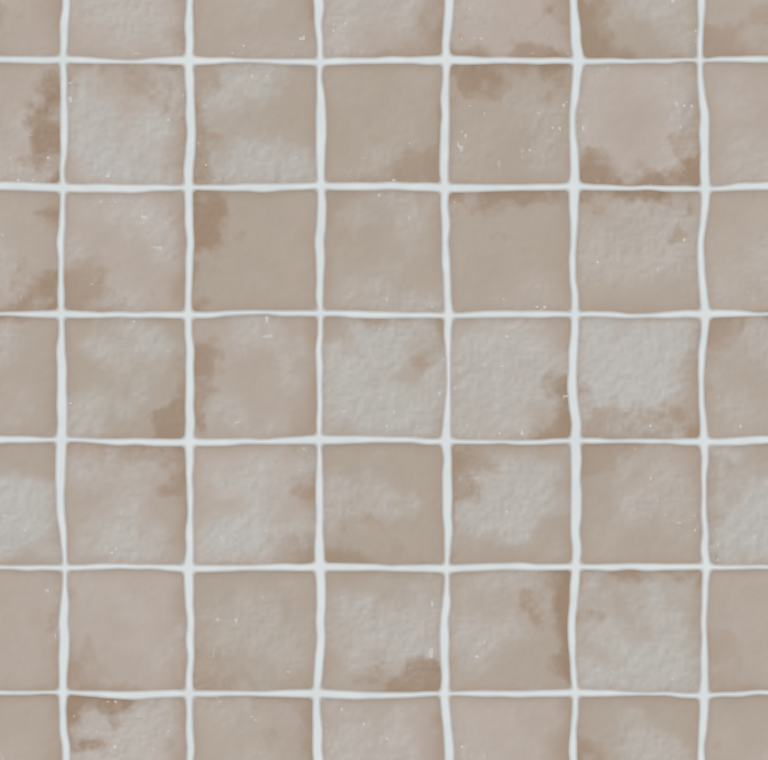
Write a Shadertoy shader that draws this texture.

```glsl
// Square handmade clay tiles with brown stains and uneven pale grout, seamless.

const float CELLS = 6.0;                      // tiles across and down
const vec2 GRID_SHIFT = vec2(0.508, 0.48);    // grid offset, in tiles
const vec2 HALF_WIDTH = vec2(0.034, 0.028);   // grout half width, in tiles
const vec2 WANDER = vec2(0.055, 0.035);       // sideways drift of the joints
const float SOFTNESS = 0.010;                 // blur of the joint edge
const float RELIEF = 0.055;                   // strength of surface bumps

const vec3 GROUT = vec3(0.845, 0.865, 0.87);
const vec3 GROUT_SHADE = vec3(0.75, 0.755, 0.75);
const vec3 SAND = vec3(0.685, 0.637, 0.588);
const vec3 ROSE = vec3(0.722, 0.677, 0.643);
const vec3 PALE = vec3(0.735, 0.728, 0.712);
const vec3 BROWN = vec3(0.585, 0.49, 0.405);

float hash(vec3 p) {
    p = fract(p * 0.1031);
    p += dot(p, p.zyx + 31.32);
    return fract((p.x + p.y) * p.z);
}

// Value noise that wraps after a whole number of lattice steps
float noise(vec2 p, float period, float seed) {
    vec2 i = floor(p), f = fract(p);
    f = f * f * (3.0 - 2.0 * f);
    vec2 a = mod(i, period), b = mod(i + 1.0, period);
    return mix(mix(hash(vec3(a, seed)), hash(vec3(b.x, a.y, seed)), f.x),
               mix(hash(vec3(a.x, b.y, seed)), hash(vec3(b, seed)), f.x), f.y);
}

// Layered noise over grid coordinates; frequency is a whole number per tile
float fbm(vec2 g, float frequency, float seed) {
    float sum = 0.0, weight = 0.5;
    for (int k = 0; k < 4; k++) {
        sum += weight * noise(g * frequency, CELLS * frequency, seed + float(k));
        frequency *= 2.0;
        weight *= 0.5;
    }
    return sum / 0.9375;
}

// Drift along one joint, 0 to 1
float drift(float along, float seed) {
    return 0.75 * noise(vec2(along * 2.0, 0.0), CELLS * 2.0, seed)
         + 0.25 * noise(vec2(along * 7.0, 0.0), CELLS * 7.0, seed + 0.5);
}

float bumps(vec2 g, float seed) {
    return 0.6 * noise(g * 17.0, CELLS * 17.0, seed)
         + 0.4 * noise(g * 34.0, CELLS * 34.0, seed);
}

vec3 tileColor(vec2 g, vec2 id, float edge) {
    vec2 p = g - id - 0.5;
    vec2 cell = mod(id, CELLS);
    float seed = 60.0 + cell.x * 7.0 + cell.y * 43.0;
    vec4 pick = vec4(hash(vec3(cell, 1.0)), hash(vec3(cell, 2.0)),
                     hash(vec3(cell, 3.0)), hash(vec3(cell, 4.0)));
    float cloud = fbm(g, 2.0, seed);
    float mottle = fbm(g, 5.0, seed + 9.0);

    // Base glaze with pale, cooler clouds
    vec3 color = mix(SAND, ROSE, clamp(pick.x + (cloud - 0.5) * 1.2, 0.0, 1.0));
    float pale = smoothstep(0.35, 0.65, cloud + 0.3 * (pick.y - 0.5) - 0.35 * dot(p, p));
    color = mix(color, PALE, pale * (0.15 + 0.75 * pick.y));

    // Mottled stain from a random side, and a soft one on the right
    float angle = 6.2832 * pick.z;
    float reach = dot(p, vec2(cos(angle), sin(angle))) + 0.9 * (mottle - 0.5);
    float stain = smoothstep(0.22, 0.55, reach) * (0.2 + 0.55 * pick.w);
    float rightStain = smoothstep(0.24, 0.54, p.x + 0.4 * (mottle - 0.5));
    stain += rightStain * 0.4 * pick.x;
    color = mix(color, BROWN, min(stain, 0.75));

    // Darker rim, uneven around the tile
    float rim = exp(-max(edge, 0.0) / 0.035) * (0.1 + 0.5 * mottle);
    color = mix(color, BROWN, 0.75 * rim);

    // Raised grain lit from the upper left, and rare chalky flecks
    vec2 lightStep = vec2(-0.012, 0.012);
    float slope = bumps(g - lightStep, seed) - bumps(g + lightStep, seed);
    color += RELIEF * slope * (0.25 + 0.75 * pale);
    float fleck = smoothstep(0.81, 0.93, bumps(g, seed + 5.0)) * smoothstep(0.5, 0.62, cloud);
    color = mix(color, GROUT, 0.5 * fleck);
    return color + 0.03 * (mottle - 0.5);
}

void mainImage(out vec4 fragColor, in vec2 fragCoord) {
    vec2 g = fragCoord / iResolution.xy * CELLS + GRID_SHIFT;
    float pixel = CELLS / min(iResolution.x, iResolution.y);

    // Nearest joints, bent and of varying width
    vec2 joint = floor(g + 0.5);
    vec2 seed = mod(joint, CELLS) + vec2(0.0, 20.0);
    vec2 bend = (vec2(drift(g.y, seed.x), drift(g.x, seed.y)) - 0.5) * WANDER;
    vec2 swell = vec2(drift(g.y, seed.x + 40.0), drift(g.x, seed.y + 40.0));
    vec2 offset = g - joint - bend;
    vec2 gap = abs(offset) - HALF_WIDTH * (0.5 + 0.9 * swell);

    // Distance to the grout, with rounded tile corners
    float blend = max(0.04 - abs(gap.x - gap.y), 0.0);
    float edge = min(gap.x, gap.y) - blend * blend / 0.16;

    // Grout bead: bright ridge, shaded at its sides and underneath
    float ridge = smoothstep(-0.004, -0.024, edge);
    vec3 grout = mix(GROUT_SHADE, GROUT, ridge);
    grout += 0.04 * (fbm(g, 8.0, 90.0) - 0.5);

    vec3 color = tileColor(g, floor(g - bend), edge);
    float under = exp(-max(gap.y, 0.0) / 0.02) * step(offset.y, 0.0);
    color *= 1.0 - 0.06 * under;
    float soft = max(SOFTNESS, 0.75 * pixel);
    color = mix(grout, color, smoothstep(-soft, soft, edge));
    fragColor = vec4(color, 1.0);
}
```
